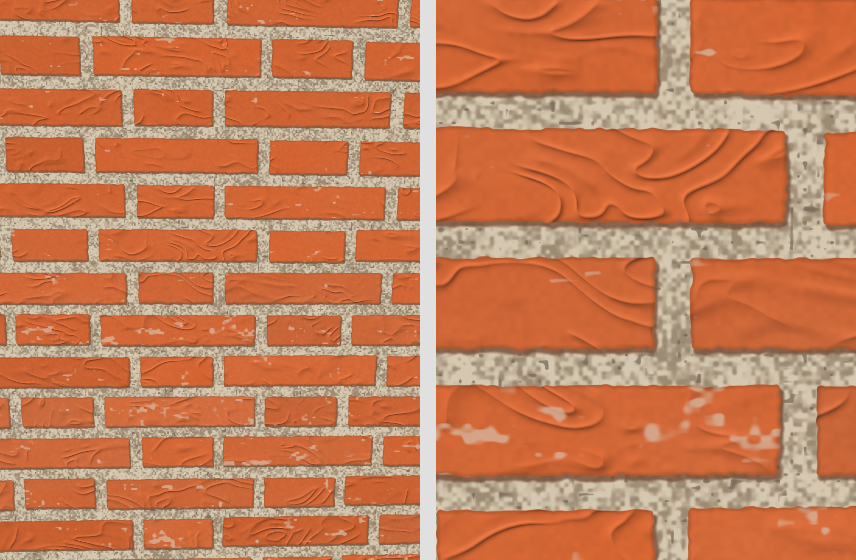
Left, the full canvas; right, a detail of the centre.
Give the GLSL for this texture, as a Shadertoy shader.

```glsl
// Orange embossed brick wall: alternating long and short bricks in sandy mortar, seen in slight perspective.

const vec3 CLAY = vec3(0.82, 0.385, 0.19);
const vec3 CLAY_DUSTY = vec3(0.81, 0.47, 0.31);
const vec3 SCUFF = vec3(0.84, 0.70, 0.61);
const vec3 SAND_LIGHT = vec3(0.84, 0.785, 0.69);
const vec3 SAND_DARK = vec3(0.61, 0.54, 0.45);
const vec3 SHADOW = vec3(0.46, 0.30, 0.21);

const float FIRST_COURSE = 0.137;  // centre of course zero, from the top
const float FAR_PITCH = 0.0943;    // course height low on the wall
const float BEND = 0.0955;         // extra course height near the top
const float LONG_SHARE = 0.66;     // long brick's part of one repeat
const float JOINT = 0.047;         // upright joint, part of one repeat

float hash(vec2 p) {
    vec3 q = fract(p.xyx * 0.1031);
    q += dot(q, q.yzx + 33.33);
    return fract((q.x + q.y) * q.z);
}

float noise(vec2 p) {
    vec2 i = floor(p), f = fract(p);
    f = f * f * (3.0 - 2.0 * f);
    return mix(mix(hash(i), hash(i + vec2(1, 0)), f.x),
               mix(hash(i + vec2(0, 1)), hash(i + vec2(1, 1)), f.x), f.y);
}

float roundBox(vec2 p, vec2 halfSize, float radius) {
    vec2 d = abs(p) - halfSize + radius;
    return length(max(d, 0.0)) + min(max(d.x, d.y), 0.0) - radius;
}

// Inverts the perspective spacing of the courses by Newton steps.
float courseAt(float y) {
    float c = (y - FIRST_COURSE) / (FAR_PITCH + BEND / 3.0);
    if (c < 0.0) return c;
    for (int i = 0; i < 5; i++) {
        float e = BEND * exp(-c / 3.0);
        c -= (FIRST_COURSE + FAR_PITCH * c + BEND - e - y) / (FAR_PITCH + e / 3.0);
    }
    return c;
}

// Swirling ridges along the contours of warped noise, with flat gaps.
float relief(vec2 p) {
    vec2 q = p * vec2(13.0, 24.0);
    q += 1.6 * (vec2(noise(q * 0.8 + 7.0), noise(q * 0.8 + 31.0)) - 0.5);
    float n = noise(q) + 0.3 * noise(q * 2.1);
    float ridge = 1.0 - abs(2.0 * fract(n * 2.6) - 1.0);
    float coverage = smoothstep(0.3, 0.62, noise(p * vec2(17.0, 30.0) + 50.0));
    return ridge * ridge * ridge * coverage;
}

vec3 mortarColor(vec2 p) {
    float grain = 0.5 * noise(p * 270.0) + 0.3 * noise(p * 130.0) + 0.2 * noise(p * 28.0);
    vec3 col = mix(SAND_DARK, SAND_LIGHT, smoothstep(0.22, 0.68, grain));
    float pit = smoothstep(0.83, 0.95, noise(p * 190.0 + 40.0));
    return mix(col, SAND_DARK * 0.72, 0.7 * pit);
}

vec3 brickColor(vec2 local, vec2 id, float depth) {
    vec2 p = local + 20.0 * vec2(hash(id + 3.0), hash(id + 71.0));
    float lower = smoothstep(0.4, 0.9, depth);
    float tone = hash(id + 17.0);
    float dust = 0.2 * noise(p * vec2(9.0, 16.0)) + 0.4 * lower * tone * tone;
    vec3 col = mix(CLAY, CLAY_DUSTY, dust);
    col *= 0.985 + 0.06 * (hash(id + 29.0) - 0.5) + 0.05 * (noise(p * 200.0) - 0.5);
    // embossed swirls lit from the upper left
    float slope = relief(p) - relief(p - vec2(0.0016, 0.0024));
    col *= 1.0 + (slope < 0.0 ? 0.50 : 0.20) * slope;
    col = mix(col, CLAY_DUSTY * 1.06, 0.45 * max(slope, 0.0));
    // pale scuffs, heavier on some bricks and low on the wall
    float wear = hash(id + 43.0) * (0.3 + 0.7 * lower);
    float streak = 0.6 * noise(p * vec2(24.0, 55.0)) + 0.4 * noise(p * vec2(110.0, 170.0));
    float scuff = smoothstep(0.84 - 0.2 * wear, 0.94 - 0.14 * wear, streak);
    return mix(col, SCUFF, 0.8 * scuff);
}

void mainImage(out vec4 fragColor, in vec2 fragCoord) {
    // wall position in canvas widths, y measured down from the top
    vec2 p = vec2(fragCoord.x / iResolution.x, (1.0 - fragCoord.y / iResolution.y) * 4.0 / 3.0);
    float pixel = 1.0 / iResolution.x;

    // courses tilt one way at the top and the other at the bottom
    float y = p.y - (p.x - 0.5) * 0.02 * (1.0 - p.y / 0.747);
    float course = courseAt(y);
    float row = floor(course + 0.5);
    float pitch = FAR_PITCH + BEND / 3.0 * exp(-max(course, 0.0) / 3.0);

    // one long and one short brick per repeat, staggered every other course
    float period = 0.663 / (1.0 + 0.1423 * y);
    float stagger = mod(row, 2.0) < 0.5 ? -0.49 : 0.0;
    float u = (p.x - 0.524 + 0.005 * y) / period - stagger;
    float cell = floor(u), f = u - cell;
    bool isLong = f < LONG_SHARE;
    float span = isLong ? LONG_SHARE : 1.0 - LONG_SHARE;
    float middle = isLong ? 0.5 * span : 1.0 - 0.5 * span;
    vec2 id = vec2(cell * 2.0 + (isLong ? 0.0 : 1.0), row);

    vec2 local = vec2((f - middle) * period, (course - row) * pitch);
    local += 0.004 * (vec2(hash(id), hash(id + 11.0)) - 0.5);
    vec2 halfSize = vec2(0.5 * (span - JOINT) * period, 0.36 * pitch);
    float rough = 0.0022 * (noise(p * 75.0) - 0.5) + 0.0018 * (noise(p * 190.0) - 0.5);
    float d = roundBox(local, halfSize, 0.003) + rough;

    // mortar with the thin shadow below and right of each brick
    float shadowDist = roundBox(local - vec2(0.0022, 0.0034), halfSize, 0.003) + rough;
    vec3 col = mortarColor(p);
    col = mix(col, SHADOW, 0.8 * (1.0 - smoothstep(-0.001, 0.0022, shadowDist)));

    // brick face with a soft worn rim
    vec3 face = brickColor(local, id, p.y);
    face *= 1.0 - 0.14 * smoothstep(-0.004, 0.0, d);
    col = mix(col, face, 1.0 - smoothstep(-0.75 * pixel, 0.75 * pixel, d));
    fragColor = vec4(col, 1.0);
}
```
